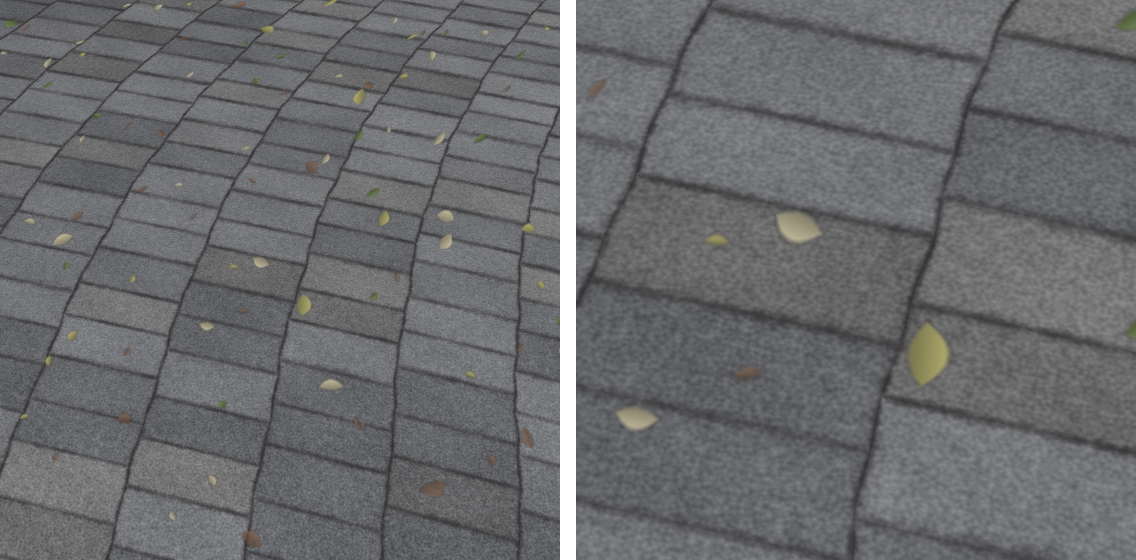
Left: the whole. Right: its middle third, enlarged.
Reproduce this texture procedurally as a Shadertoy shader.

```glsl
// Staggered grey paving seen at an angle, with worn dark joints and fallen leaves.
// The canvas is bent into column and row coordinates that shrink with height;
// sines bend the joints, cellular noise grains the stone, a grid scatters leaves.

#define COLUMN_WIDTH 0.247
#define ROW_HEIGHT 0.108
#define ROW_TILT 0.27
#define COLUMN_GAP 0.0048
#define ROW_GAP 0.0056
#define STONE_COLOR vec3(0.425, 0.430, 0.443)
#define JOINT_COLOR vec3(0.20, 0.19, 0.195)
#define STONE_VARIATION 0.10
#define GRAIN_STRENGTH 0.10
#define LEAF_CHANCE 0.78
#define LEAF_GRID vec2(1.8, 0.6)

float hash(vec2 p) {
    vec3 q = fract(p.xyx * vec3(0.1031, 0.1030, 0.0973));
    q += dot(q, q.yzx + 33.33);
    return fract((q.x + q.y) * q.z);
}

vec2 hash2(vec2 p) {
    return vec2(hash(p), hash(p + 57.3));
}

// Distance to the nearest scattered point
float cellular(vec2 p) {
    vec2 cell = floor(p);
    float nearest = 2.0;
    for (int y = -1; y <= 1; y++)
    for (int x = -1; x <= 1; x++) {
        vec2 c = cell + vec2(x, y);
        nearest = min(nearest, length(c + hash2(c) - p));
    }
    return nearest;
}

// Light and dark specks in equal measure
float specks(vec2 p) {
    return cellular(p) - cellular(p.yx * 1.13 + 37.4);
}

// Paving coordinates in xy, canvas size of one unit of each in zw
vec4 paving(vec2 p) {
    float depth = 1.0 - 0.413 * p.y;
    float bend = 0.436 + 0.172 * p.y + 0.222 * pow(p.y, 4.0);
    float width = COLUMN_WIDTH * depth;
    float rise = p.y + ROW_TILT * depth * (p.x - 0.5);
    float shrink = 1.0 - 0.47 * rise;
    return vec4((p.x - bend) / width, rise / (shrink * ROW_HEIGHT),
                width, ROW_HEIGHT * shrink * shrink);
}

// Pointed oval with a slight bend: negative inside, in canvas units
float leafShape(vec2 p, float len, float wide) {
    float x = p.x / len;
    p.y += 0.15 * len * x * x;
    return max(abs(p.y) - wide * (1.0 - x * x), abs(p.x) - len);
}

vec3 leafColor(float pick) {
    vec3 brown = vec3(0.49, 0.37, 0.29);
    vec3 cream = vec3(0.68, 0.65, 0.54);
    vec3 yellow = vec3(0.62, 0.60, 0.38);
    vec3 green = vec3(0.38, 0.45, 0.27);
    return pick < 0.36 ? brown : pick < 0.68 ? cream : pick < 0.86 ? yellow : green;
}

vec3 addLeaves(vec3 color, vec4 ground, float scale, float pixel) {
    vec2 q = ground.xy * LEAF_GRID;
    vec2 cell = floor(q);
    for (int y = -1; y <= 1; y++)
    for (int x = -1; x <= 1; x++) {
        vec2 c = cell + vec2(x, y);
        if (hash(c + 11.7) > LEAF_CHANCE) continue;
        vec2 d = (q - c - hash2(c + 3.1)) * ground.zw / LEAF_GRID;
        float angle = 6.2832 * hash(c + 23.9);
        d = mat2(cos(angle), -sin(angle), sin(angle), cos(angle)) * d;
        float pick = hash(c + 41.3);
        float len = scale * mix(0.010, 0.026, pow(hash(c + 71.9), 3.0));
        float wide = len * mix(0.38, 0.68, hash(c + 83.1));
        float edge = leafShape(d, len, wide);
        float cover = 1.0 - smoothstep(-0.004 * scale, 0.0015 * scale + pixel, edge);
        float shade = 0.95 + 0.2 * clamp(d.y / wide, -0.7, 0.7);
        color *= 1.0 - 0.12 * (1.0 - smoothstep(0.0, 0.005 * scale, edge));
        color = mix(color, leafColor(pick) * shade, cover * (pick < 0.36 ? 0.65 : 0.95));
    }
    return color;
}

void mainImage(out vec4 fragColor, in vec2 fragCoord) {
    vec2 p = fragCoord / iResolution.xy;
    float pixel = 1.0 / iResolution.y;
    vec4 ground = paving(p);
    float scale = ground.z / COLUMN_WIDTH;

    // Slightly uneven columns, each with its rows shifted
    vec2 st = ground.xy;
    st.x += 0.012 * sin(st.y * 1.7) + 0.006 * sin(st.y * 6.3 + 1.0);
    float column = floor(st.x);
    st.y += 0.5 * mod(column, 2.0) + 0.1 * sin(column * 2.4);
    st.y += 0.06 * sin(st.y * 2.3 + column * 5.0);
    vec2 stone = vec2(column, floor(st.y));

    // Stone tone, stains and grain
    float tone = STONE_VARIATION * (hash(stone + 7.0) - 0.5);
    tone += 0.018 * sin(st.x * 5.1 + 2.0 * sin(st.y * 1.3)) * sin(st.y * 2.7 + st.x);
    tone += 0.05 * (p.x - 0.5) * p.y;
    float fine = specks(ground.xy * vec2(42.0, 18.0));
    float coarse = specks(ground.xy * vec2(13.0, 6.0) + 31.0);
    tone += scale * GRAIN_STRENGTH * (fine + 0.5 * coarse);
    vec3 color = STONE_COLOR + tone;
    color += vec3(0.006, 0.0, -0.014) * smoothstep(0.6, 1.0, hash(stone + 19.0));

    // Soft joints that fade and thicken along their length
    vec2 gap = (0.5 - abs(fract(st) - 0.5)) * ground.zw / scale;
    gap += 0.0016 * coarse + 0.0008 * fine;
    float soft = pixel / scale;
    float columnJoint = 1.0 - smoothstep(-0.001, COLUMN_GAP + soft, gap.x);
    float rowJoint = 1.0 - smoothstep(-0.001, ROW_GAP + soft, gap.y);
    float seam = floor(st.y + 0.5);
    float worn = 0.5 + 0.5 * sin(st.x * 8.0 + 4.0 * seam + column);
    float rowDepth = mix(0.25, 0.85, 0.5 * worn + 0.5 * hash(vec2(column, seam) + 5.0));
    float columnDepth = 0.85 + 0.15 * sin(st.y * 4.1 + 3.0 * floor(st.x + 0.5));
    color *= 1.0 - 0.07 * (1.0 - smoothstep(0.0, 0.014, min(gap.x, gap.y)));
    color = mix(color, JOINT_COLOR, max(columnDepth * columnJoint, rowDepth * rowJoint));

    color = addLeaves(color, ground, scale, pixel);
    fragColor = vec4(clamp(color, 0.0, 1.0), 1.0);
}
```
